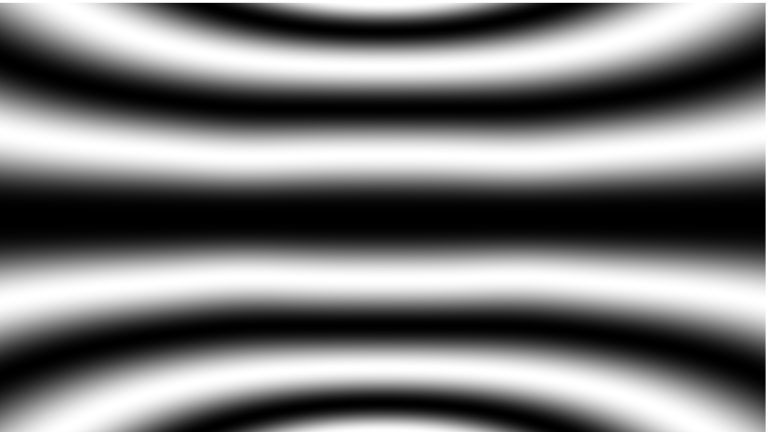
Write a Shadertoy shader that draws this background.

```glsl
// Soft black and white bands bowing away from a dark central stripe, with a thin pale rim.
#define PI 3.14159265
#define CORE_DENSITY 9.3    // bands per canvas height at the middle
#define FALLOFF 0.48        // loss of density towards the sides
#define FALLOFF_RISE 1.0    // extra loss away from the axis
#define BEND 3.7            // sharpness of the bowing near the axis
#define BEND_RISE 2.8       // straightening of the bowing away from the axis
#define CROWDING 26.0       // squeezing of bands at top and bottom centre
#define SHOULDER_GAIN 0.7   // slight pinch on either side of the centre
#define SHOULDER_X 0.33
#define STRIPE_SOFTNESS 0.4 // flattening of the central dark stripe
#define RIM vec2(0.0055, 0.0065) // rim thickness at the right and at the top

float bell(float x, float width) {
    float t = x / width;
    return exp(-t * t);
}

// Bands per canvas height; side and rise are distances from the centre.
float bandDensity(float side, float rise) {
    float rise2 = rise * rise;
    float loss = (FALLOFF + FALLOFF_RISE * rise2) * pow(side, BEND - BEND_RISE * rise);
    float crowd = CROWDING * rise2 * rise2 * bell(side, 0.35);
    float shoulder = SHOULDER_GAIN * bell(side - SHOULDER_X, 0.15) * bell(rise, 0.2);
    return CORE_DENSITY / (1.0 + loss) + crowd + shoulder;
}

void mainImage(out vec4 fragColor, in vec2 fragCoord) {
    // Units of the canvas height; the bands are centred inside the rim
    vec2 uv = fragCoord / iResolution.y;
    vec2 panel = iResolution.xy / iResolution.y - RIM;
    vec2 p = max(abs(uv - 0.5 * panel), vec2(0.0001));

    // Band count from the axis, with a smooth flat start
    float reach = p.y * bandDensity(p.x, p.y);
    float bands = length(vec2(reach, STRIPE_SOFTNESS)) - STRIPE_SOFTNESS;

    // Even counts are black, odd counts are white
    float shade = 0.5 - 0.5 * cos(PI * bands);

    // White rim with an edge one pixel wide
    vec2 beyond = clamp((uv - panel) * iResolution.y + 0.5, 0.0, 1.0);
    shade = mix(shade, 1.0, max(beyond.x, beyond.y));
    fragColor = vec4(vec3(shade), 1.0);
}
```
